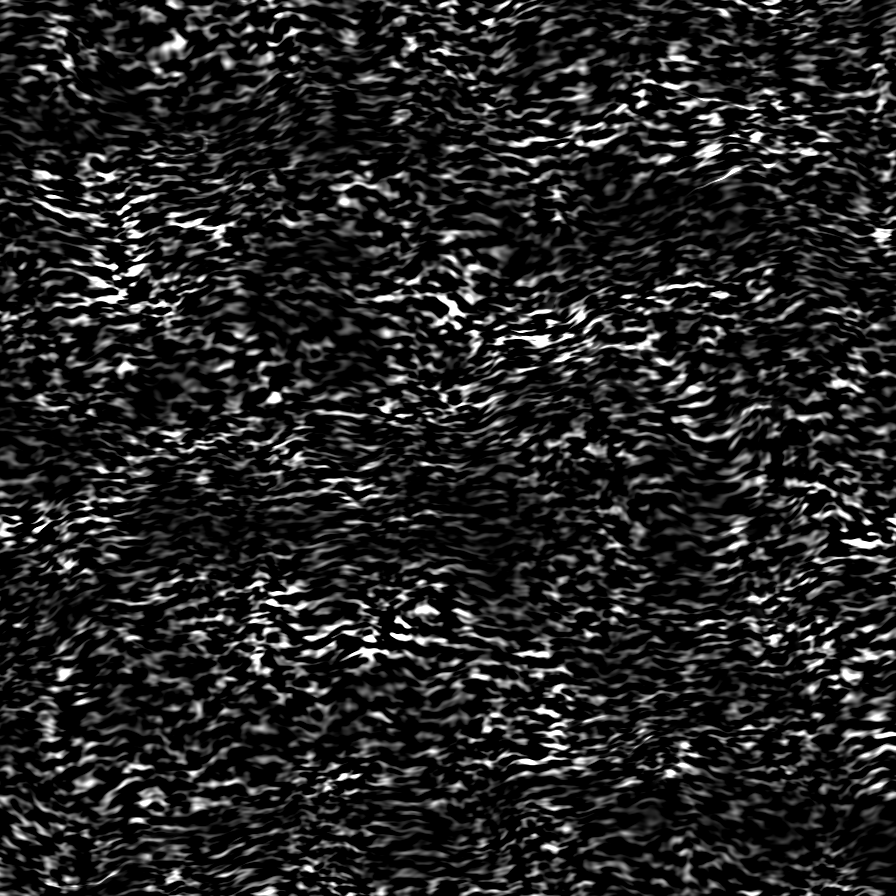
Write a WebGL 2 fragment shader that draws this texture.

```glsl
#version 300 es
precision highp float;
// Fine grey fibres and bright flecks streaming sideways over black.

uniform vec2 u_resolution;
out vec4 fragColor;

// Integer hash giving two values from 0 to 1
vec2 hash2(vec2 cell) {
    uvec2 h = uvec2(ivec2(cell)) * 1664525u + 1013904223u;
    h.x += h.y * 1664525u;
    h.y += h.x * 1664525u;
    h ^= h >> 16u;
    h.x += h.y * 1664525u;
    h.y += h.x * 1664525u;
    h ^= h >> 16u;
    return vec2(h & 65535u) / 65535.0;
}

float slope(vec2 cell, vec2 corner, vec2 local) {
    vec2 direction = normalize(hash2(cell + corner) - 0.5 + 1e-4);
    return dot(direction, local - corner);
}

// Gradient noise centred on zero, scaled to a deviation near one
float noise(vec2 p) {
    vec2 cell = floor(p);
    vec2 f = p - cell;
    vec2 w = f * f * f * (f * (f * 6.0 - 15.0) + 10.0);
    float low = mix(slope(cell, vec2(0, 0), f), slope(cell, vec2(1, 0), f), w.x);
    float high = mix(slope(cell, vec2(0, 1), f), slope(cell, vec2(1, 1), f), w.x);
    return 4.7 * mix(low, high, w.y);
}

// Bends the flow so that the fibres tilt and wave
vec2 bendFlow(vec2 p) {
    float bend = 0.011 * noise(p * 3.7 + 5.3)
               + 0.0035 * noise(p * vec2(12.0, 9.0) + 31.7)
               + 0.0009 * noise(p * vec2(46.0, 38.0) + 77.1);
    return p + vec2(0.006 * noise(p * 8.0 + 53.9), bend - 0.06 * p.x);
}

// Short streaks broken up by finer grain
float fibres(vec2 q) {
    float streaks = noise(q * vec2(42.0, 116.0) + 11.3);
    float grain = noise(q * vec2(92.0, 188.0) + 203.6);
    return (streaks + 0.6 * grain) / 1.166;
}

// Sparse long threads along the zero level of a stretched noise
float threads(vec2 p, vec2 q) {
    float level = noise(q * vec2(4.5, 13.0) + 401.2) + 0.1 * noise(q * vec2(38.0, 60.0));
    float line = 1.0 - smoothstep(0.03, 0.17, abs(level));
    return line * smoothstep(0.9, 1.9, noise(p * vec2(5.0, 7.0) + 91.4));
}

void main() {
    vec2 p = gl_FragCoord.xy / u_resolution.y;
    vec2 q = bendFlow(p);

    // Local strength gathers the brightest flecks into patches
    float strength = exp(0.32 * noise(p * vec2(5.0, 9.0) + 17.8)
                       + 0.28 * noise(q * vec2(16.0, 26.0) + 143.5));

    float fibre = fibres(q);
    float light = 0.31 * strength * max(fibre, 0.0);
    light += threads(p, q) * clamp(0.4 + 0.25 * fibre, 0.0, 0.9);

    fragColor = vec4(vec3(clamp(light, 0.0, 1.0)), 1.0);
}
```
